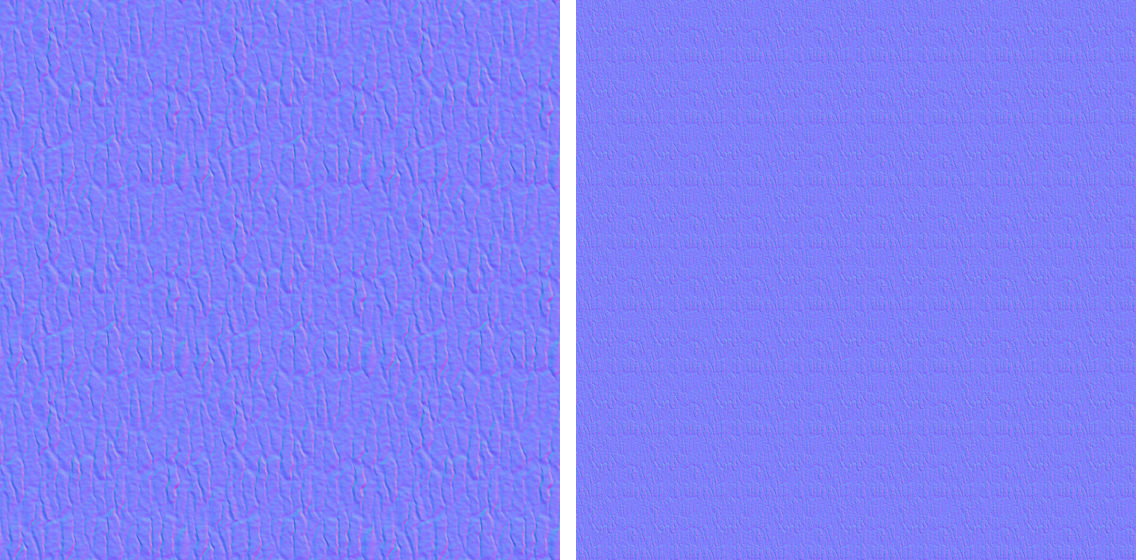
Left: one tile. Right: repeated 3 by 3.
Reproduce this texture map procedurally as a three.js fragment shader.

```glsl
// Tangent-space normal map of tree bark: tall ragged plates parted by cracks.
// A wrapping height field (stretched, warped Voronoi cells plus fine grain)
// is differentiated numerically; the bark block repeats three times each way.
varying vec2 vUv;

vec2 hash2(vec2 p) {
  vec3 q = fract(p.xyx * vec3(0.1031, 0.1030, 0.0973));
  q += dot(q, q.yzx + 33.33);
  return fract((q.xx + q.yz) * q.zy);
}

// Slope contribution of one lattice corner
float corner(vec2 cell, vec2 offset, vec2 period, float seed) {
  float angle = 6.28318 * hash2(mod(cell, period) + seed).x;
  return dot(vec2(cos(angle), sin(angle)), offset);
}

// Gradient noise over the unit block, wrapping after 'period' cells
float noise(vec2 p, vec2 period, float seed) {
  p *= period;
  vec2 i = floor(p), f = p - i, e = vec2(1.0, 0.0);
  vec2 u = f * f * f * (f * (f * 6.0 - 15.0) + 10.0);
  float low = mix(corner(i, f, period, seed),
                  corner(i + e.xy, f - e.xy, period, seed), u.x);
  float high = mix(corner(i + e.yx, f - e.yx, period, seed),
                   corner(i + e.xx, f - e.xx, period, seed), u.x);
  return mix(low, high, u.y);
}

// Raised plates, falling to zero along their shared cracks
float plates(vec2 p) {
  vec2 grid = vec2(16.0, 4.0);
  p *= grid;
  vec2 base = floor(p);
  float nearest = 9.0, second = 9.0, lift = 0.0;
  for (int y = -1; y <= 1; y++) {
    for (int x = -1; x <= 1; x++) {
      vec2 cell = base + vec2(float(x), float(y));
      vec2 id = mod(cell, grid);
      vec2 center = cell + 0.5 + 0.88 * (hash2(id + 11.0) - 0.5);
      float d = length(p - center);
      if (d < nearest) {
        second = nearest;
        nearest = d;
        lift = 0.6 + 0.8 * hash2(id + 47.0).x;
      } else {
        second = min(second, d);
      }
    }
  }
  return lift * smoothstep(0.0, 0.36, second - nearest);
}

float barkHeight(vec2 p) {
  // Wavering cracks with ragged edges
  vec2 warp = vec2(noise(p, vec2(7.0, 9.0), 3.0) * 0.03,
                   noise(p, vec2(12.0, 8.0), 19.0) * 0.07);
  warp.x += noise(p, vec2(22.0, 25.0), 71.0) * 0.012;
  float depth = 0.0048 * (1.0 + 1.1 * noise(p, vec2(6.0, 5.0), 29.0));
  float height = depth * plates(p + warp);

  // Bumps and short wrinkles on the plates
  height += 0.0029 * noise(p + warp * 0.5, vec2(27.0, 32.0), 101.0);
  height += 0.0013 * noise(p, vec2(48.0, 58.0), 137.0);
  return height;
}

void main() {
  vec2 p = vUv * 3.0;
  vec2 e = vec2(0.004, 0.0);
  vec2 slope = vec2(barkHeight(p + e.xy) - barkHeight(p - e.xy),
                    barkHeight(p + e.yx) - barkHeight(p - e.yx)) / (2.0 * e.x);

  // Soften the normal slightly, then pack it into colour
  vec3 normal = normalize(vec3(-slope, 1.0)) * vec3(0.8, 0.8, 0.98);
  gl_FragColor = vec4(0.5 + 0.5 * normal, 1.0);
}
```
